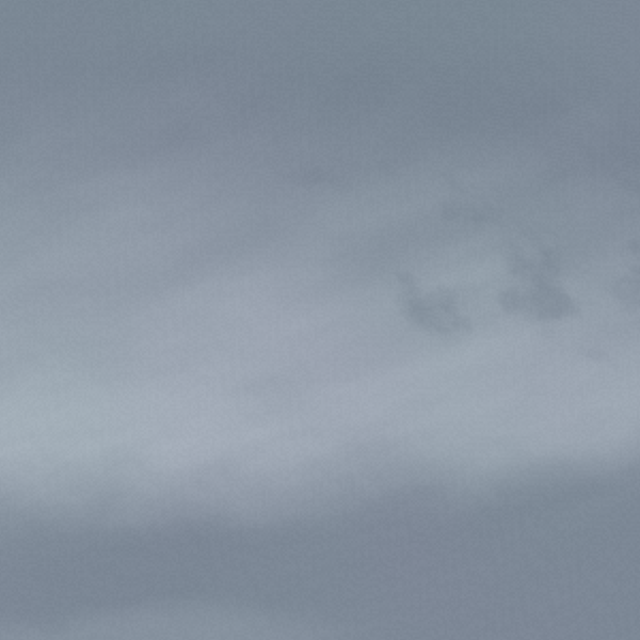
This texture is drawn by a three.js fragment shader. Its source:

```glsl
// Overcast sky: a pale, slightly tilted cloud bank between dark slate layers.
// A warped vertical profile sets the tone; stretched noise adds wisps, dark
// scud and a bright glow, and a fine soft grain covers everything.

varying vec2 vUv;

const vec3 SLATE = vec3(0.465, 0.513, 0.567);
const vec3 PALE = vec3(0.665, 0.705, 0.746);
const vec3 TINT = vec3(0.012, -0.005, 0.008);  // violet against green drift
const float BASE_TONE = 0.10;
const float BANK_TONE = 0.58;
const float GLOW_TONE = 0.26;
const float WISP_TONE = 0.34;
const float SCUD_TONE = 0.30;
const float WARP = 0.13;
const float GRAIN_CELLS = 300.0;
const float GRAIN_AMOUNT = 0.022;

float hash(vec2 p) {
  return fract(sin(dot(p, vec2(127.1, 311.7))) * 43758.5453);
}

float noise(vec2 p) {
  vec2 cell = floor(p);
  vec2 f = fract(p);
  vec2 s = f * f * f * (f * (f * 6.0 - 15.0) + 10.0);
  float low = mix(hash(cell), hash(cell + vec2(1.0, 0.0)), s.x);
  float high = mix(hash(cell + vec2(0.0, 1.0)), hash(cell + vec2(1.0, 1.0)), s.x);
  return mix(low, high, s.y);
}

// Layered noise, rotated at each octave to hide the grid; about 0 to 1.
float fbm(vec2 p) {
  float sum = 0.0;
  float weight = 0.5;
  for (int i = 0; i < 5; i++) {
    sum += weight * noise(p);
    p = mat2(0.8, 0.6, -0.6, 0.8) * p * 2.03 + 17.3;
    weight *= 0.48;
  }
  return sum;
}

vec2 rotate(vec2 p, float angle) {
  float c = cos(angle);
  float s = sin(angle);
  return vec2(c * p.x + s * p.y, c * p.y - s * p.x);
}

// Soft bell curve around zero.
float bell(float d, float width) {
  return exp(-d * d / (width * width));
}

// Tone of the cloud bank, its glow and the pale strip at the bottom.
float bankTone(vec2 p) {
  float lower = mix(0.19, 0.30, p.x);
  float rise = smoothstep(lower - 0.07, lower + 0.10, p.y);
  float fall = 1.0 - smoothstep(0.42, mix(0.96, 0.83, p.x), p.y);
  float glow = bell(p.y - 0.32 - 0.06 * p.x, 0.075) * mix(1.0, 0.2, p.x);
  float strip = (1.0 - smoothstep(0.0, 0.07, p.y)) * (1.0 - smoothstep(0.35, 0.65, p.x));
  return BASE_TONE + BANK_TONE * rise * fall + GLOW_TONE * glow + 0.2 * strip;
}

// Long wisps climbing to the right, strongest inside the bank.
float wisps(vec2 p) {
  vec2 q = rotate(p, 0.33);
  q.y += 0.05 * fbm(p * 5.0 + 3.7);
  float inside = smoothstep(0.12, 0.3, p.y) * (1.0 - smoothstep(0.55, 0.95, p.y));
  return (fbm(q * vec2(3.5, 14.0) + 8.2) - 0.48) * mix(0.18, 1.0, inside);
}

// Small dark shreds falling to the right, in the middle and right of the bank.
float scud(vec2 p) {
  vec2 q = rotate(p, -0.5);
  float shred = smoothstep(0.50, 0.74, fbm(q * vec2(7.0, 12.0) + 41.6));
  float region = bell(p.y - 0.56, 0.15) * smoothstep(0.3, 0.6, p.x);
  return shred * region;
}

void main() {
  vec2 p = vUv;

  // Bend the layers with broad and medium billows.
  float broad = fbm(p * vec2(2.2, 3.5) + 5.1) - 0.48;
  float billow = fbm(p * vec2(6.0, 8.0) + 23.4) - 0.48;
  float tone = bankTone(p + vec2(0.0, WARP * (broad + 0.6 * billow)));

  // Add the cloud structure, softer in the flat slate layers.
  float upper = smoothstep(0.4, 0.6, p.y) * (1.0 - smoothstep(0.8, 1.0, p.y));
  tone += WISP_TONE * wisps(p);
  tone += 0.30 * billow * upper;
  tone -= SCUD_TONE * scud(p);

  // Colour, slow hue drift and fine grain.
  vec3 color = mix(SLATE, PALE, clamp(tone, 0.0, 1.1));
  color += TINT * 2.0 * (fbm(p * 3.0 + 61.8) - 0.48);
  color += GRAIN_AMOUNT * (noise(p * GRAIN_CELLS) - 0.5);
  gl_FragColor = vec4(color, 1.0);
}
```
